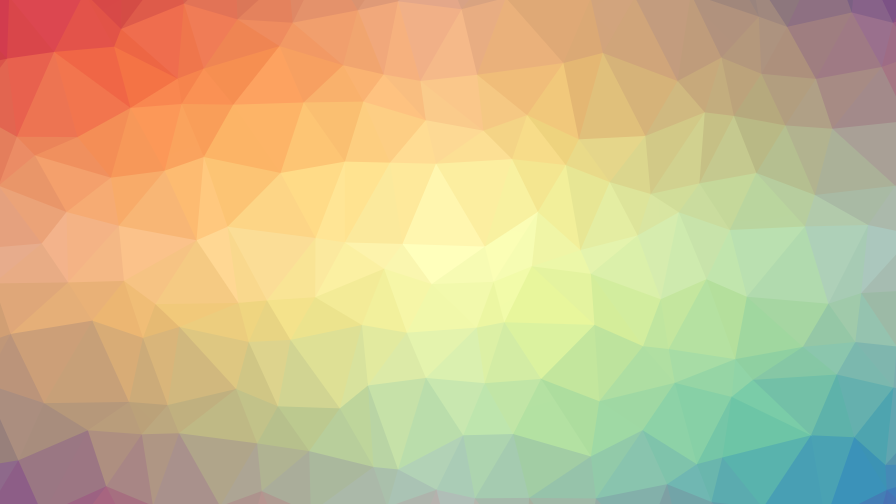
Write a WebGL 1 fragment shader that draws this background.

```glsl
precision highp float;
// Low-poly spectrum: a staggered, jittered lattice is split into triangles,
// each filled with one flat colour sampled at its centroid. The colour blends
// one spectral ramp running left to right with another running top to bottom.

uniform vec2 u_resolution;

const float ROWS = 9.2;           // lattice rows over the canvas height
const float JITTER = 0.37;        // vertex displacement, in lattice cells
const float STAGGER = 0.5;        // sideways shift of every other row
const float RAMP_MARGIN = 0.08;   // part of the ramp left beyond each border
const float BLEND_GAMMA = 1.5;    // power space in which the ramps are mixed
const float FACET_VARIATION = 0.012;
const float GAP_WEIGHT = 0.001;   // smooth fill behind the facets

const vec3 WINE    = vec3(0.620, 0.004, 0.259);
const vec3 RED     = vec3(0.835, 0.243, 0.310);
const vec3 ORANGE  = vec3(0.957, 0.427, 0.263);
const vec3 APRICOT = vec3(0.992, 0.682, 0.380);
const vec3 GOLD    = vec3(0.996, 0.878, 0.545);
const vec3 CREAM   = vec3(1.000, 1.000, 0.749);
const vec3 LIME    = vec3(0.902, 0.961, 0.596);
const vec3 GREEN   = vec3(0.671, 0.867, 0.643);
const vec3 TEAL    = vec3(0.400, 0.761, 0.647);
const vec3 BLUE    = vec3(0.196, 0.533, 0.741);
const vec3 INDIGO  = vec3(0.369, 0.310, 0.635);

float cross2(vec2 a, vec2 b) {
  return a.x * b.y - a.y * b.x;
}

vec2 hash2(vec2 p) {
  vec2 q = vec2(dot(p, vec2(127.1, 311.7)), dot(p, vec2(269.5, 183.3)));
  return fract(sin(q) * 43758.5);
}

// Piecewise linear ramp with eleven evenly spaced stops.
vec3 spectrum(float t) {
  float s = t * 10.0;
  vec3 c = mix(WINE, RED, clamp(s, 0.0, 1.0));
  c = mix(c, ORANGE,  clamp(s - 1.0, 0.0, 1.0));
  c = mix(c, APRICOT, clamp(s - 2.0, 0.0, 1.0));
  c = mix(c, GOLD,    clamp(s - 3.0, 0.0, 1.0));
  c = mix(c, CREAM,   clamp(s - 4.0, 0.0, 1.0));
  c = mix(c, LIME,    clamp(s - 5.0, 0.0, 1.0));
  c = mix(c, GREEN,   clamp(s - 6.0, 0.0, 1.0));
  c = mix(c, TEAL,    clamp(s - 7.0, 0.0, 1.0));
  c = mix(c, BLUE,    clamp(s - 8.0, 0.0, 1.0));
  return mix(c, INDIGO, clamp(s - 9.0, 0.0, 1.0));
}

// Colour field at a lattice position.
vec3 fieldColor(vec2 p) {
  vec2 uv = p / ROWS * vec2(u_resolution.y / u_resolution.x, 1.0);
  vec2 t = mix(vec2(RAMP_MARGIN), vec2(1.0 - RAMP_MARGIN), vec2(uv.x, 1.0 - uv.y));
  vec3 across = pow(spectrum(t.x), vec3(BLEND_GAMMA));
  vec3 down = pow(spectrum(t.y), vec3(BLEND_GAMMA));
  return pow(0.5 * (across + down), vec3(1.0 / BLEND_GAMMA));
}

vec2 vertex(vec2 id) {
  float shift = STAGGER * mod(id.y, 2.0);
  return id + vec2(shift, 0.0) + JITTER * (2.0 * hash2(id) - 1.0);
}

float edgeDistance(vec2 p, vec2 a, vec2 b) {
  return cross2(b - a, p - a) / length(b - a);
}

// Colour premultiplied by coverage for one counter-clockwise triangle.
vec4 facet(vec2 p, vec2 a, vec2 b, vec2 c, float pixel) {
  float d = min(edgeDistance(p, a, b), min(edgeDistance(p, b, c), edgeDistance(p, c, a)));
  float coverage = clamp(0.5 + d / pixel, 0.0, 1.0);
  if (coverage <= 0.0) return vec4(0.0);
  vec2 center = (a + b + c) / 3.0;
  float shade = FACET_VARIATION * (2.0 * hash2(floor(center * 32.0)).x - 1.0);
  return vec4(fieldColor(center) + shade, 1.0) * coverage;
}

// The diagonal is chosen by the Delaunay test on opposite corner angles.
vec4 quadFacets(vec2 p, vec2 id, float pixel) {
  vec2 a = vertex(id);
  vec2 b = vertex(id + vec2(1.0, 0.0));
  vec2 c = vertex(id + vec2(1.0, 1.0));
  vec2 d = vertex(id + vec2(0.0, 1.0));
  float sineSum = cross2(c - b, a - b) * dot(a - d, c - d)
                + dot(c - b, a - b) * cross2(a - d, c - d);
  if (sineSum >= 0.0) return facet(p, a, b, c, pixel) + facet(p, a, c, d, pixel);
  return facet(p, a, b, d, pixel) + facet(p, b, c, d, pixel);
}

void main() {
  float pixel = ROWS / u_resolution.y;
  vec2 p = gl_FragCoord.xy * pixel;
  vec2 row = vec2(0.0, floor(p.y));
  vec4 sum = vec4(fieldColor(p), 1.0) * GAP_WEIGHT;

  // Gather every facet that can reach this position.
  for (int j = -1; j <= 1; j++) {
    for (int i = -1; i <= 1; i++) {
      vec2 id = row + vec2(floor(p.x) + float(i), float(j));
      sum += quadFacets(p, id, pixel);
    }
  }
  gl_FragColor = vec4(sum.rgb / sum.a, 1.0);
}
```
